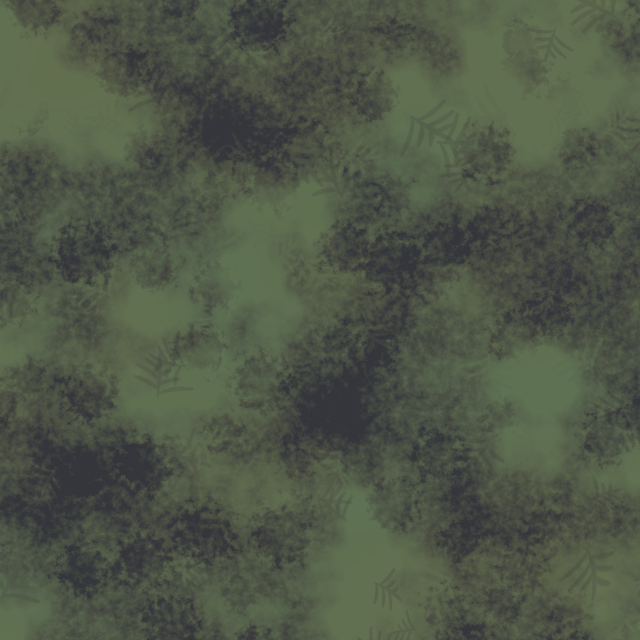
Reproduce this texture procedurally as a three.js fragment shader.

```glsl
// Mottled moss: soft green and slate clouds with grainy dabs and faint scattered sprigs.
varying vec2 vUv;

#define CLOUD_SCALE 3.3
#define CLOUD_CONTRAST 0.92
#define BASE_TONE 0.62
#define GRAIN_SCALE 75.0
#define GRAIN_STRENGTH 0.40
#define DAB_CELLS 12.0
#define DAB_STRENGTH 0.20
#define SPRIG_CELLS 10.0
#define SPRIG_SIZE 0.58
#define SPRIG_DENSITY 0.78
#define SLATE vec3(0.205, 0.210, 0.232)
#define MOSS vec3(0.382, 0.450, 0.322)

const vec3 OLIVE = vec3(0.300, 0.320, 0.267);
const float TAU = 6.2832;

vec2 hash2(vec2 p) {
  vec3 q = fract(vec3(p.xyx + 17.0) * vec3(0.1031, 0.1030, 0.0973));
  q += dot(q, q.yzx + 33.33);
  return fract((q.xx + q.yz) * q.zy);
}

mat2 rotation(float a) {
  float c = cos(a), s = sin(a);
  return mat2(c, -s, s, c);
}

float cornerSlope(vec2 cell, vec2 offset) {
  float a = TAU * hash2(cell).x;
  return dot(vec2(cos(a), sin(a)), offset);
}

float gradientNoise(vec2 p) {
  vec2 i = floor(p), f = fract(p), e = vec2(1.0, 0.0);
  vec2 u = f * f * f * (f * (f * 6.0 - 15.0) + 10.0);
  float low = mix(cornerSlope(i, f), cornerSlope(i + e, f - e), u.x);
  float high = mix(cornerSlope(i + e.yx, f - e.yx), cornerSlope(i + 1.0, f - 1.0), u.x);
  return mix(low, high, u.y);
}

float fbm(vec2 p, float gain) {
  float sum = 0.0, amp = 1.0;
  for (int i = 0; i < 4; i++) {
    sum += amp * gradientNoise(p);
    p = rotation(0.65) * p * 2.03 + 7.3;
    amp *= gain;
  }
  return sum;
}

// Round dabs with ragged, grainy rims
float dabs(vec2 uv, float grain) {
  vec2 p = uv * DAB_CELLS, cell = floor(p);
  float cover = 0.0;
  for (int y = -1; y <= 1; y++)
  for (int x = -1; x <= 1; x++) {
    vec2 id = cell + vec2(x, y);
    vec2 look = hash2(id + 91.0);
    float radius = mix(0.35, 0.70, look.y);
    float d = length(p - id - hash2(id + 53.0)) + 0.25 * grain;
    float dab = 1.0 - smoothstep(radius * 0.55, radius, d);
    cover = max(cover, dab * step(look.x, 0.45) * (0.5 + look.y));
  }
  return cover;
}

// One tapered, curling leaf growing from the origin
float leaf(vec2 p, float angle, float size, float curl, float soft) {
  p = rotation(angle) * p;
  float along = clamp(p.y / size, 0.0, 1.0);
  p.x += curl * along * along * size;
  float width = 0.022 + 0.036 * sin(2.6 * along);
  float d = length(vec2(p.x, p.y - along * size)) - width;
  return 1.0 - smoothstep(-soft, soft, d);
}

// A bent stem with leaves fanning out on alternate sides
float sprig(vec2 p, float bend, float soft) {
  p.x += bend * p.y * p.y;
  float mask = leaf(p, 0.0, 1.0, 0.0, soft);
  for (int i = 0; i < 6; i++) {
    float k = float(i), side = mod(k, 2.0) * 2.0 - 1.0;
    float size = 0.72 - 0.075 * k + 0.12 * sin(k * 2.4 + bend * 9.0);
    vec2 base = vec2(0.0, 0.06 + 0.11 * k);
    mask = max(mask, leaf(p - base, side * (1.0 - 0.07 * k), size, side * 0.28, soft));
  }
  return mask;
}

// Paints dark, middling and light sprigs into the tone
float addSprigs(vec2 uv, float tone) {
  vec2 p = uv * SPRIG_CELLS, cell = floor(p);
  for (int y = -1; y <= 1; y++)
  for (int x = -1; x <= 1; x++) {
    vec2 id = cell + vec2(x, y);
    vec2 turn = hash2(id + 211.0), look = hash2(id + 137.0);
    float size = SPRIG_SIZE * mix(0.65, 1.25, turn.y);
    vec2 local = rotation(TAU * turn.x) * (p - id - hash2(id + 29.0)) / size;
    float mask = sprig(local, look.y - 0.5, 0.0016 * SPRIG_CELLS / size);
    float shade = look.y < 0.40 ? 0.04 : (look.y < 0.65 ? 0.58 : 0.90);
    float opacity = mix(0.65, 0.22, smoothstep(0.15, 0.70, abs(shade - tone)));
    tone = mix(tone, shade, mask * opacity * step(look.x, SPRIG_DENSITY));
  }
  return tone;
}

void main() {
  float grain = fbm(vUv * GRAIN_SCALE, 0.6);
  float tone = BASE_TONE + CLOUD_CONTRAST * fbm(vUv * CLOUD_SCALE + 3.7, 0.62);
  tone -= DAB_STRENGTH * dabs(vUv, grain);

  // Grain is rough in the dark patches and faint in the light ones
  tone += GRAIN_STRENGTH * grain * mix(1.0, 0.15, smoothstep(0.40, 0.90, tone));
  tone = addSprigs(vUv, clamp(tone, 0.0, 0.96));

  // Colour ramp with a slow drift between warm and cool green
  vec3 color = mix(SLATE, OLIVE, smoothstep(0.0, 0.5, tone) * 0.3 + 0.7 * min(tone * 2.0, 1.0));
  color = mix(color, MOSS, clamp(tone * 2.0 - 1.0, 0.0, 1.0));
  color += vec3(-0.022, 0.008, 0.016) * gradientNoise(vUv * 4.0 + 40.0) * tone;
  gl_FragColor = vec4(color, 1.0);
}
```
